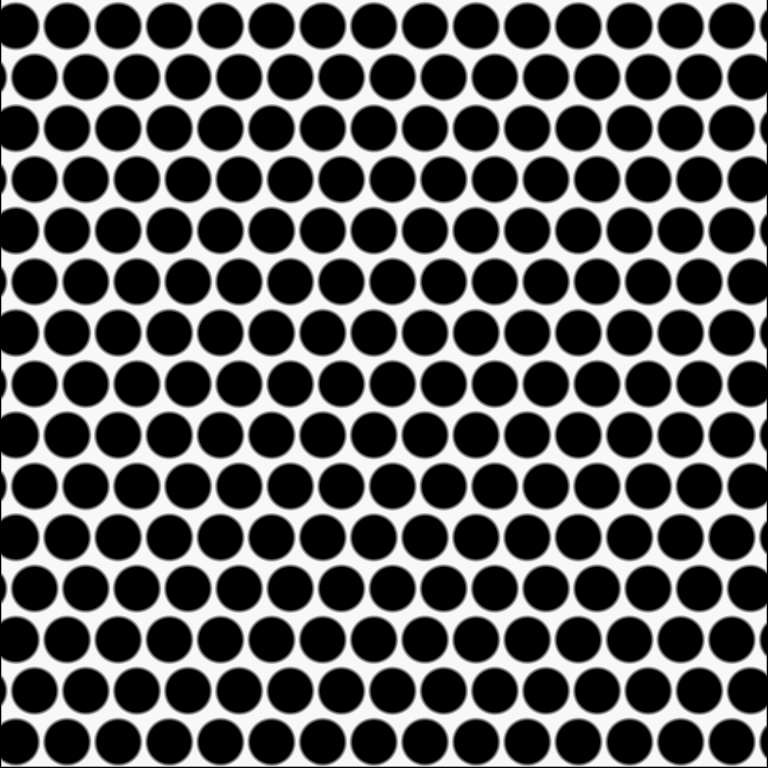
This pattern is drawn by a WebGL 1 fragment shader. Its source:

```glsl
precision highp float;

uniform vec2 u_resolution;

#define REPEATS 15.02
#define ROW_SHIFT 0.366
#define CENTER vec2(0.5112, 0.5)
#define RADIUS 0.4485
#define SOFTNESS 0.036
#define FRAME_WIDTH 0.0017
#define PAPER vec3(0.973)
#define INK vec3(0.0)

// Distance to the nearest dot edge, in cells; alternate rows slide sideways.
float dotDistance(vec2 cell) {
  float row = floor(cell.y + 0.5);
  cell.x += ROW_SHIFT * mod(row, 2.0);
  return length(fract(cell + 0.5) - 0.5) - RADIUS;
}

// Coverage of the thin line along the left, right and bottom edges.
float frameLine(vec2 uv, float pixel) {
  float edge = min(min(uv.x, 1.0 - uv.x), uv.y);
  return clamp((FRAME_WIDTH - edge) / pixel + 0.5, 0.0, 1.0);
}

void main() {
  vec2 uv = gl_FragCoord.xy / u_resolution;
  float pixel = 1.0 / min(u_resolution.x, u_resolution.y);

  // Dots with a soft linear rim, never narrower than one pixel
  float rim = max(SOFTNESS, 0.5 * pixel * REPEATS);
  float d = dotDistance((uv - CENTER) * REPEATS);
  float ink = clamp(0.5 - 0.5 * d / rim, 0.0, 1.0);

  ink = max(ink, frameLine(uv, pixel));
  gl_FragColor = vec4(mix(PAPER, INK, ink), 1.0);
}
```
